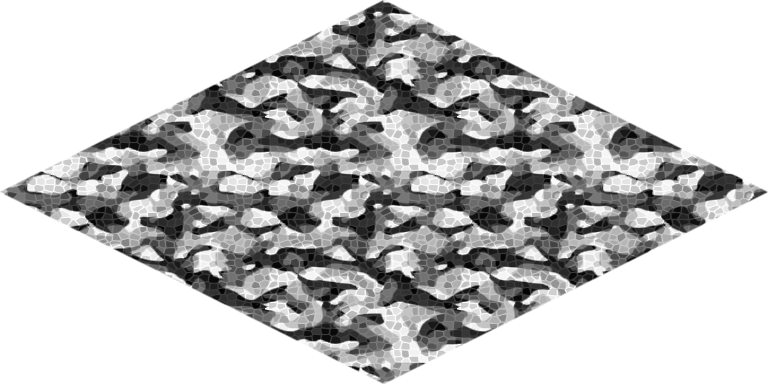
Write a WebGL 2 fragment shader that draws this texture.

```glsl
#version 300 es
precision highp float;
// A flat diamond of grey camouflage on white, repeated in square tiles.
// Two wrapped gradient noises pick one of four greys; a wrapped cell
// pattern adds fine pebbled grain with pale seams.

uniform vec2 u_resolution;
out vec4 outColor;

const float TILE_SIZE = 0.5;              // in canvas heights
const vec2 PATCH_CELLS = vec2(5.0, 10.0); // lattice cells per tile
const vec2 SHADE_CELLS = vec2(6.0, 10.0);
const vec2 GRAIN_CELLS = vec2(22.0, 28.0);

// Integer hash of a lattice point, two values in 0..1
vec2 hash2(vec2 cell, uint seed) {
  uvec2 v = uvec2(cell) + uvec2(seed * 747u + 11u, seed * 389u + 5u);
  v = v * 1664525u + 1013904u;
  v.x += v.y * 1664525u;
  v.y += v.x * 1664525u;
  v ^= v >> 16u;
  v.x += v.y * 1664525u;
  v.y += v.x * 1664525u;
  v ^= v >> 16u;
  return vec2(v & 65535u) / 65535.0;
}

float cornerSlope(vec2 cell, vec2 offset, vec2 period, uint seed) {
  vec2 slope = hash2(mod(cell, period), seed) * 2.0 - 1.0;
  return dot(slope, offset);
}

// Gradient noise that wraps once per tile
float wrappedNoise(vec2 tilePos, vec2 period, uint seed) {
  vec2 p = tilePos * period;
  vec2 c = floor(p);
  vec2 f = p - c;
  vec2 w = f * f * f * (f * (f * 6.0 - 15.0) + 10.0);
  vec2 dx = vec2(1.0, 0.0);
  vec2 dy = vec2(0.0, 1.0);
  float low = mix(cornerSlope(c, f, period, seed),
                  cornerSlope(c + dx, f - dx, period, seed), w.x);
  float high = mix(cornerSlope(c + dy, f - dy, period, seed),
                   cornerSlope(c + 1.0, f - 1.0, period, seed), w.x);
  return mix(low, high, w.y);
}

// Pebbles: a random tone per cell, lighter along the seams
float pebbleGrain(vec2 tilePos, vec2 period, uint seed) {
  vec2 p = tilePos * period;
  vec2 c = floor(p);
  float nearest = 9.0;
  float second = 9.0;
  float tone = 0.0;
  for (int j = -1; j <= 1; j++) {
    for (int i = -1; i <= 1; i++) {
      vec2 cell = c + vec2(i, j);
      vec2 wrapped = mod(cell, period);
      vec2 site = cell + 0.15 + 0.7 * hash2(wrapped, seed);
      float d = distance(p, site);
      if (d < nearest) {
        second = nearest;
        nearest = d;
        tone = hash2(wrapped, seed + 1u).x - 0.5;
      } else {
        second = min(second, d);
      }
    }
  }
  float body = smoothstep(0.0, 0.3, second - nearest);
  return mix(0.10, tone * 0.26 - 0.04, body);
}

// Antialiased step at zero
float softStep(float v) {
  return clamp(v / max(fwidth(v) * 1.3, 1e-5) + 0.5, 0.0, 1.0);
}

float camouflage(vec2 tilePos) {
  // Bend the lattice so the patches meander
  vec2 bend = vec2(wrappedNoise(tilePos, vec2(5.0, 7.0), 3u),
                   wrappedNoise(tilePos, vec2(5.0, 7.0), 4u));
  vec2 p = tilePos + bend * vec2(0.10, 0.07);

  float patches = wrappedNoise(p, PATCH_CELLS, 7u)
                + 0.3 * wrappedNoise(p, PATCH_CELLS * 2.0, 8u);
  float shades = wrappedNoise(p, SHADE_CELLS, 12u)
               + 0.3 * wrappedNoise(p, SHADE_CELLS * 2.0, 13u);

  float shade = softStep(shades);
  float darkGrey = mix(0.15, 0.39, shade);
  float lightGrey = mix(0.88, 0.68, shade);
  float base = mix(darkGrey, lightGrey, softStep(patches + 0.01));
  float grain = pebbleGrain(tilePos, GRAIN_CELLS, 21u);
  return clamp(base + grain * mix(0.75, 1.1, base), 0.0, 1.0);
}

void main() {
  vec2 uv = gl_FragCoord.xy / u_resolution;
  vec2 pos = (gl_FragCoord.xy - 0.5 * u_resolution) / u_resolution.y;
  float grey = camouflage(pos / TILE_SIZE);

  // Diamond touching the middle of each canvas side
  vec2 reach = abs(uv - 0.5) * 2.0;
  float inside = softStep(1.0 - reach.x - reach.y);
  outColor = vec4(vec3(mix(1.0, grey, inside)), 1.0);
}
```
